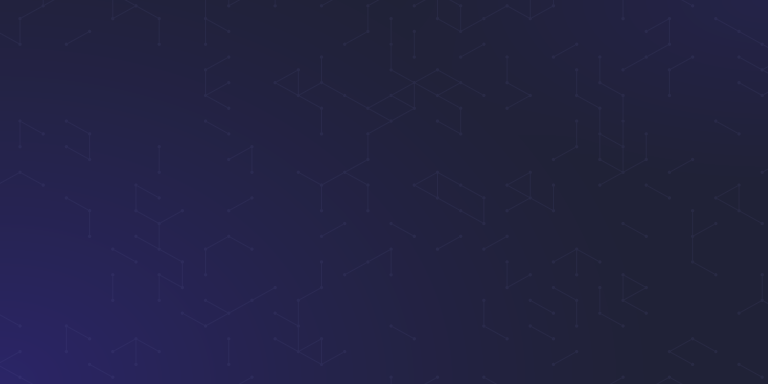
Write a Shadertoy shader that draws this background.

```glsl
// Indigo corner glows on a dark ground under a faint, broken isometric lattice.

#define BASE_COLOR vec3(0.126, 0.132, 0.215)
#define GLOW_COLOR vec3(0.168, 0.144, 0.405)
#define LINE_COLOR vec3(0.420, 0.430, 0.680)
#define LATTICE_STEP vec2(0.0604, 0.0667)
#define LATTICE_ORIGIN vec2(0.0521, 0.0177)
#define DENSITY vec2(0.75, 0.26) // nodes, edges
#define LINE_HALF_WIDTH 0.0013
#define DOT_RADIUS 0.0042
#define INK_OPACITY vec2(0.095, 0.110) // lines, dots
#define NEAR_GLOW_RADII vec2(0.875, 1.30)
#define GLOW_FALLOFF 1.35
#define FAR_GLOW vec2(0.48, 0.36) // radius, strength

float hash(vec3 p) {
    p = fract(p * vec3(0.1031, 0.1030, 0.0973));
    p += dot(p, p.yzx + 33.33);
    return fract((p.x + p.y) * p.z);
}

float segmentDistance(vec2 p, vec2 a, vec2 b) {
    vec2 ab = b - a;
    return length(p - a - ab * clamp(dot(p - a, ab) / dot(ab, ab), 0.0, 1.0));
}

// Odd columns of the lattice are raised by half a step.
vec2 latticePoint(vec2 id) {
    return LATTICE_ORIGIN + LATTICE_STEP * vec2(id.x, id.y + 0.5 * id.x);
}

bool isActive(vec2 id) {
    return hash(vec3(id + 60.0, 91.0)) < DENSITY.x;
}

// Distances to the nearest kept edge (x) and to its end dots (y).
vec2 latticeDistance(vec2 p) {
    vec2 q = (p - LATTICE_ORIGIN) / LATTICE_STEP;
    float column = round(q.x);
    vec2 nearest = vec2(column, round(q.y - 0.5 * column));
    vec2 result = vec2(1.0);

    for (int i = -2; i <= 2; i++)
    for (int j = -2; j <= 2; j++) {
        vec2 id = nearest + vec2(i, j);
        if (!isActive(id)) continue;
        vec2 a = latticePoint(id);
        // Each node owns one upright and two slanted edges.
        for (int k = 0; k < 3; k++) {
            vec2 stepId = k == 0 ? vec2(0, 1) : vec2(1, 1 - k);
            float pick = hash(vec3(id + 60.0, float(k) * 17.0 + 5.0));
            if (pick > DENSITY.y || !isActive(id + stepId)) continue;
            vec2 b = latticePoint(id + stepId);
            float dots = min(length(p - a), length(p - b));
            result = min(result, vec2(segmentDistance(p, a, b), dots));
        }
    }
    return result;
}

void mainImage(out vec4 fragColor, in vec2 fragCoord) {
    vec2 uv = fragCoord / iResolution.xy;
    vec2 p = fragCoord / iResolution.y;
    float pixel = 1.0 / iResolution.y;

    // Elliptical glows in the lower left and upper right corners
    float nearGlow = pow(max(1.0 - length(uv / NEAR_GLOW_RADII), 0.0), GLOW_FALLOFF);
    float farGlow = max(1.0 - length(1.0 - uv) / FAR_GLOW.x, 0.0);
    float glow = nearGlow + FAR_GLOW.y * farGlow;
    vec3 color = mix(BASE_COLOR, GLOW_COLOR, clamp(glow, 0.0, 1.0));

    // Lattice lines and dots
    vec2 size = vec2(LINE_HALF_WIDTH, DOT_RADIUS);
    vec2 cover = clamp((size - latticeDistance(p)) / pixel + 0.5, 0.0, 1.0);
    vec2 ink = cover * INK_OPACITY;
    color = mix(color, LINE_COLOR, max(ink.x, ink.y));

    fragColor = vec4(color, 1.0);
}
```
